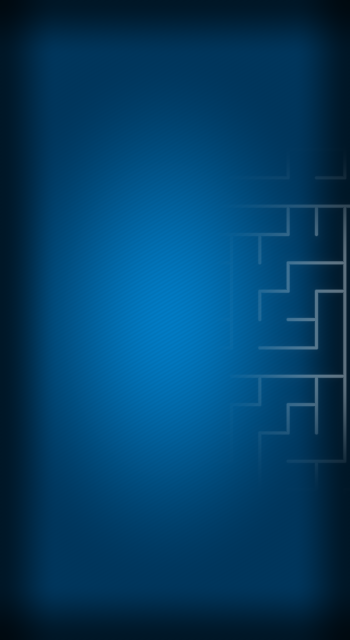
This background is drawn by a Shadertoy shader. Its source:

```glsl
// Blue glowing panel with fine diagonal weave and a pale maze fading in from the right.
#define GLOW_CENTER vec2(0.475, 0.5)
#define GLOW_RADIUS vec2(0.51, 0.43)
#define BASE_COLOR vec3(0.0, 0.21, 0.36)
#define GLOW_COLOR vec3(0.005, 0.475, 0.755)
#define LINE_COLOR vec3(0.80, 0.86, 0.90)
#define EDGE_WIDTH 0.09
#define EDGE_SHADE 0.42
#define WEAVE_COUNT 180.0
#define MAZE_ORIGIN vec2(0.3616, 0.5007)
#define MAZE_PITCH 0.0443
#define LINE_HALF_WIDTH 0.0024
#define MAZE_SEED 3.0

float hash(vec2 p) {
    return fract(sin(dot(p, vec2(127.1, 311.7)) + MAZE_SEED) * 43758.5453);
}

float segmentDistance(vec2 p, vec2 a, vec2 b) {
    vec2 ap = p - a, ab = b - a;
    return length(ap - ab * clamp(dot(ap, ab) / dot(ab, ab), 0.0, 1.0));
}

// Each grid vertex grows one wall, either upward or to the right.
float mazeDistance(vec2 p) {
    vec2 g = (p - MAZE_ORIGIN) / MAZE_PITCH;
    vec2 cell = floor(g);
    float d = 10.0;
    for (int j = -1; j <= 1; j++) {
        for (int i = -1; i <= 1; i++) {
            vec2 vertex = cell + vec2(i, j);
            vec2 wall = hash(vertex) < 0.5 ? vec2(0.0, 1.0) : vec2(1.0, 0.0);
            d = min(d, segmentDistance(g, vertex, vertex + wall));
        }
    }
    return d * MAZE_PITCH;
}

void mainImage(out vec4 fragColor, in vec2 fragCoord) {
    vec2 uv = fragCoord / iResolution.xy;
    vec2 p = fragCoord / iResolution.y;
    vec2 size = iResolution.xy / iResolution.y;
    float pixel = 1.0 / iResolution.y;

    // Elliptical glow
    float r = length((uv - GLOW_CENTER) / GLOW_RADIUS);
    float glow = 1.0 - smoothstep(0.0, 1.0, r);
    vec3 color = mix(BASE_COLOR, GLOW_COLOR, glow);

    // Diagonal weave
    float weave = sin(6.28318 * WEAVE_COUNT * dot(p, vec2(-0.5, 0.866)));
    color *= 1.0 + 0.025 * weave * (0.3 + 0.7 * glow);

    // Inner shadow along the borders
    vec2 edge = smoothstep(0.0, EDGE_WIDTH, min(p, size - p));
    color *= mix(EDGE_SHADE, 1.0, edge.x) * mix(EDGE_SHADE, 1.0, edge.y);

    // Maze walls with a soft halo
    float d = mazeDistance(p);
    float wall = 1.0 - smoothstep(LINE_HALF_WIDTH - pixel, LINE_HALF_WIDTH + pixel, d);
    float halo = 0.12 * exp(-d / (2.0 * LINE_HALF_WIDTH));
    float fade = smoothstep(0.33, 0.53, p.x)
               * (1.0 - smoothstep(0.08, 0.28, abs(p.y - 0.5)));
    color = mix(color, LINE_COLOR, 0.46 * fade * min(wall + halo, 1.0));

    fragColor = vec4(color, 1.0);
}
```
